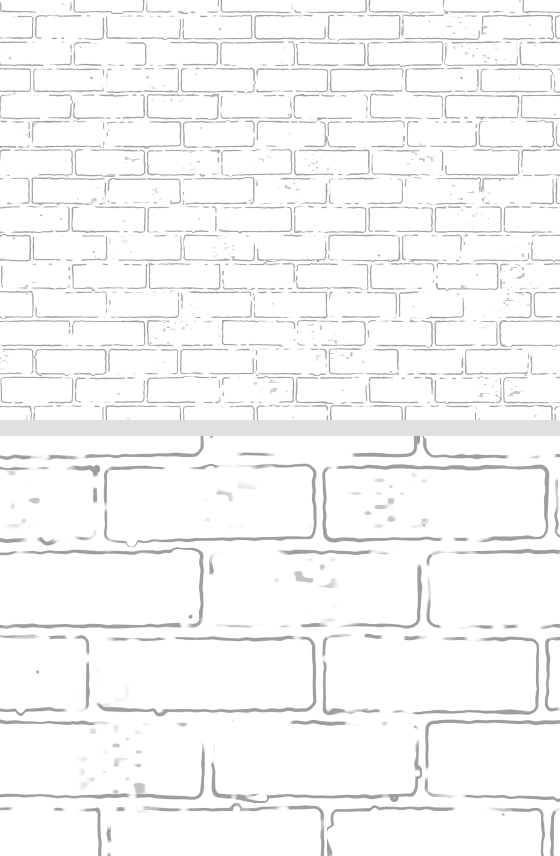
Top: the whole. Bottom: its middle third, enlarged.
A Shadertoy shader for this pattern:

```glsl
// Whitewashed running-bond brick wall drawn in worn, broken grey outlines
// Lengths are fractions of the canvas height.
#define BRICK_LENGTH 0.1762
#define UPPER_PITCH 0.0630
#define LOWER_PITCH 0.0677
#define PITCH_CHANGE vec2(0.868, 0.2856)
#define HALF_GAP 0.0039
#define CORNER 0.007
#define LINE_HALF 0.0012
#define JOINT_JITTER 0.011
#define WEAR 0.36
#define SPECK_CHANCE 0.07
#define INK vec3(0.62)
#define PAINT vec3(1.0)

float hash(vec2 p) {
    vec3 q = fract(p.xyx * 0.1031);
    q += dot(q, q.yzx + 33.33);
    return fract((q.x + q.y) * q.z);
}

float noise(vec2 p) {
    vec2 cell = floor(p), f = fract(p);
    f = f * f * (3.0 - 2.0 * f);
    float low = mix(hash(cell), hash(cell + vec2(1, 0)), f.x);
    float high = mix(hash(cell + vec2(0, 1)), hash(cell + vec2(1, 1)), f.x);
    return mix(low, high, f.y);
}

// Bricks at the right are shorter in the lower courses
float rightStretch(float row) {
    return row > 7.5 && row < 14.5 ? 0.897 : 1.025;
}

float rowOffset(float row) {
    return mod(row, 2.0) > 0.5 ? 0.078 : -0.0043;
}

float jointX(float i, float row) {
    float x = rowOffset(row) + i * BRICK_LENGTH;
    float beyond = max(x - PITCH_CHANGE.x, 0.0);
    x += beyond * (rightStretch(row) - 1.0);
    return x + (hash(vec2(i + 17.0, row + 5.0)) - 0.5) * JOINT_JITTER;
}

float brickIndex(float x, float row) {
    float beyond = max(x - PITCH_CHANGE.x, 0.0);
    float even = x + beyond * (1.0 / rightStretch(row) - 1.0);
    float i = floor((even - rowOffset(row)) / BRICK_LENGTH);
    if (x < jointX(i, row)) i -= 1.0;
    else if (x > jointX(i + 1.0, row)) i += 1.0;
    return i;
}

float roundedBox(vec2 p, vec2 halfSize, float radius) {
    vec2 q = abs(p) - halfSize + radius;
    return length(max(q, 0.0)) + min(max(q.x, q.y), 0.0) - radius;
}

// Round flecks, at most one per grid cell
float specks(vec2 p, float pixel) {
    vec2 grid = p * 24.0, cell = floor(grid);
    vec2 centre = 0.2 + 0.6 * vec2(hash(cell + 31.0), hash(cell + 57.0));
    float radius = mix(0.0008, 0.0024, hash(cell + 83.0));
    float d = length((fract(grid) - centre) / 24.0) - radius;
    d += (noise(p * 400.0) - 0.5) * 0.0015;
    return step(hash(cell + 9.0), SPECK_CHANCE) * (1.0 - smoothstep(-pixel, pixel, d));
}

void mainImage(out vec4 fragColor, in vec2 fragCoord) {
    float pixel = 1.0 / iResolution.y;
    vec2 p = fragCoord * pixel;
    p.y = 1.0 - p.y;

    // Hand-drawn waviness
    vec2 wall = p + 0.0022 * (vec2(noise(p * 22.0), noise(p * 22.0 + 40.0)) - 0.5);

    // Course and brick under this point
    float pitch = wall.y < PITCH_CHANGE.y ? UPPER_PITCH : LOWER_PITCH;
    float row = 5.0 + floor((wall.y - PITCH_CHANGE.y) / pitch);
    float column = brickIndex(wall.x, row);
    vec2 id = vec2(column + 11.0, row + 3.0);
    float left = jointX(column, row), right = jointX(column + 1.0, row);
    float top = PITCH_CHANGE.y + (row - 5.0) * pitch;
    vec2 centre = vec2(left + right, 2.0 * top + pitch) * 0.5;
    vec2 halfSize = vec2(right - left, pitch) * 0.5 - HALF_GAP;
    halfSize.y -= 0.0016 * hash(id + 71.0);

    // Slightly tilted outline with ragged edges and small chips
    vec2 q = wall - centre;
    q.y += q.x * (hash(id + 23.0) - 0.5) * 0.02;
    vec2 grain = p + id * 0.37;
    float d = roundedBox(q, halfSize, CORNER * (0.6 + 0.6 * hash(id + 41.0)));
    d += (noise(grain * 150.0) - 0.5) * 0.0016;
    d -= smoothstep(0.86, 1.0, noise(grain * 48.0)) * 0.005;

    // Wear differs per side; top edges break up most
    vec2 edge = abs(q) - halfSize;
    bool upright = edge.x > edge.y;
    float side = upright ? 1.0 + step(0.0, q.x) : 3.0 + step(0.0, q.y);
    float worn = WEAR + (side == 3.0 ? 0.06 : 0.0);
    worn += 0.14 * (hash(id + side * 13.0) - 0.5);
    float cover = 0.6 * noise(grain * 17.0) + 0.4 * noise(grain * 100.0);
    float ink = smoothstep(worn - 0.06, worn + 0.06, cover);
    float width = LINE_HALF * mix(0.65, 1.3, noise(grain * 35.0 + 8.0));
    float line = ink * (1.0 - smoothstep(width - 0.6 * pixel, width + 0.8 * pixel, abs(d)));

    // Flecks and patches of fine scuffing on the brick faces
    float face = smoothstep(0.0, 0.003, -d);
    float patches = smoothstep(0.78, 0.9, noise(p * 13.0 + 60.0));
    float scuff = patches * smoothstep(0.74, 0.9, noise(p * vec2(110.0, 190.0)));
    float marks = face * max(specks(p, pixel), 0.6 * scuff);

    fragColor = vec4(mix(PAINT, INK, max(line, marks)), 1.0);
}
```
